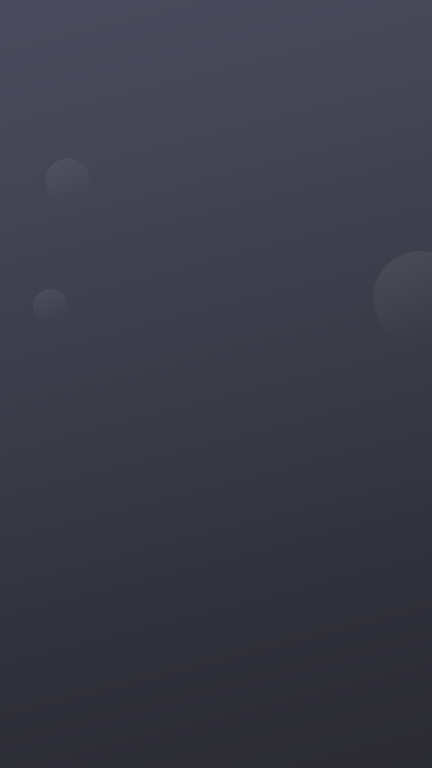
Write a Shadertoy shader that draws this background.

```glsl
// Dusky slate gradient with three faint translucent discs that fade downward.

const vec3 SLATE_TOP = vec3(0.285, 0.293, 0.361);
const vec3 SLATE_MIDDLE = vec3(0.228, 0.232, 0.280);
const vec3 SLATE_BOTTOM = vec3(0.169, 0.167, 0.202);
const vec3 DISC_TINT = vec3(1.0);
const float BAND_TILT = 0.25;     // slope of the colour bands, in radians
const float DISC_TILT = 0.42;     // slope of the fade inside each disc
const float DISC_OPACITY = 0.058;
const float EASING = 0.4;         // how much the gradient settles at its ends

// Direction of falling light, perpendicular to the tilted bands
vec2 fallDirection(float tilt) {
    return vec2(sin(tilt), -cos(tilt));
}

// Three-stop gradient across the canvas; p and size are in canvas widths
vec3 slateGradient(vec2 p, vec2 size, vec2 fall) {
    float span = dot(size, abs(fall));
    float t = clamp(dot(p - 0.5 * size, fall) / span + 0.5, 0.0, 1.0);
    t = mix(t, smoothstep(0.0, 1.0, t), EASING);
    vec3 upper = mix(SLATE_TOP, SLATE_MIDDLE, t * 2.0);
    vec3 lower = mix(SLATE_MIDDLE, SLATE_BOTTOM, t * 2.0 - 1.0);
    return t < 0.5 ? upper : lower;
}

// Smooth-edged disc coverage, strongest on top and clear at the foot
float fadingDisc(vec2 p, vec2 centre, float radius, vec2 fall, float edge) {
    vec2 offset = p - centre;
    float coverage = 1.0 - smoothstep(-edge, edge, length(offset) - radius);
    float fade = 0.5 - 0.5 * dot(offset, fall) / radius;
    return coverage * clamp(fade * 1.15 - 0.1, 0.0, 1.0);
}

void mainImage(out vec4 fragColor, in vec2 fragCoord) {
    vec2 p = fragCoord / iResolution.x;
    vec2 size = iResolution.xy / iResolution.x;
    float edge = 0.75 / iResolution.x;
    vec2 discFall = fallDirection(DISC_TILT);

    vec3 color = slateGradient(p, size, fallDirection(BAND_TILT));

    // Discs: centre x, centre y as a share of height, radius
    vec3 discs[3] = vec3[3](
        vec3(0.157, 0.765, 0.051),
        vec3(0.117, 0.601, 0.040),
        vec3(0.973, 0.612, 0.109)
    );
    for (int i = 0; i < 3; i++) {
        vec2 centre = vec2(discs[i].x, discs[i].y * size.y);
        float glow = fadingDisc(p, centre, discs[i].z, discFall, edge);
        color = mix(color, DISC_TINT, DISC_OPACITY * glow);
    }

    fragColor = vec4(color, 1.0);
}
```
